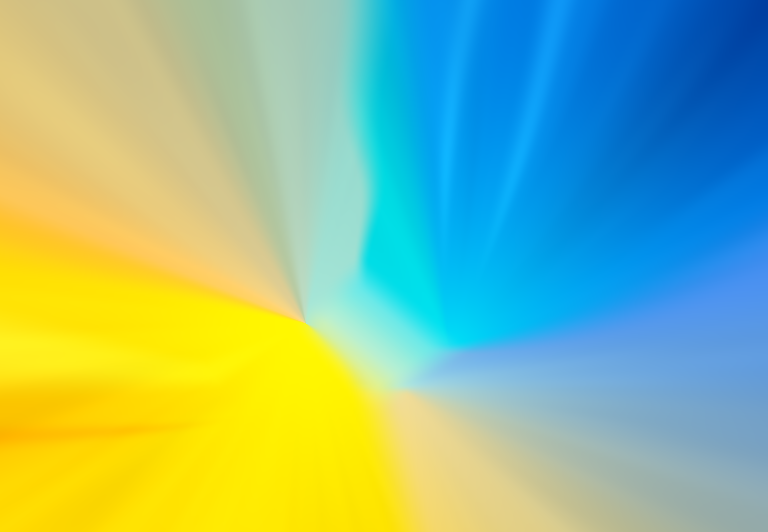
Reproduce this background procedurally as a Shadertoy shader.

```glsl
#define WARM_HUB vec2(0.575, 0.392)
#define COOL_HUB vec2(0.845, 0.343)
#define TOP_CORNER vec2(0.675, 0.490)
#define LOW_CORNER vec2(0.708, 0.240)
#define DUSK_HUB vec2(0.745, 0.274)
#define STREAK_DENSITY 7.0
#define STREAK_GAIN 0.06
#define CYAN_REACH 0.25

const float TAU = 6.2831853;

float hash(vec2 p) {
    return fract(sin(dot(p, vec2(127.1, 311.7))) * 43758.5453);
}

float noise(vec2 p) {
    vec2 i = floor(p), f = fract(p);
    f = f * f * (3.0 - 2.0 * f);
    return mix(mix(hash(i), hash(i + vec2(1, 0)), f.x),
               mix(hash(i + vec2(0, 1)), hash(i + vec2(1, 1)), f.x), f.y);
}

// Long soft rays: fine across the angle, slow along the radius
float streaks(float angle, float radius) {
    float n = noise(vec2(angle * STREAK_DENSITY, radius * 2.0))
            + 0.5 * noise(vec2(angle * STREAK_DENSITY * 2.7 + 9.0, radius * 3.0));
    return (n - 0.75) * STREAK_GAIN * smoothstep(0.05, 0.5, radius);
}

float ridge(float x, float width) {
    return exp(-x * x / (width * width));
}

// Soft mask of the area left of the line from a to b
float leftOf(vec2 p, vec2 a, vec2 b, float soft) {
    vec2 d = normalize(b - a), q = p - a;
    return smoothstep(-soft, soft, d.x * q.y - d.y * q.x);
}

// Moves a colour ramp on to its next stop
void ramp(inout vec3 c, float x, float from, float to, vec3 next) {
    c = mix(c, next, smoothstep(from, to, x));
}

vec3 warmFan(vec2 p) {
    const vec3 mint = vec3(0.55, 0.82, 0.78);
    vec2 d = p - WARM_HUB;
    float r = length(d), a = atan(-d.x, d.y);
    if (a < -1.6) a += TAU;
    vec3 c = mint;
    ramp(c, a, -0.25, 0.08, vec3(0.64, 0.78, 0.70));
    ramp(c, a, 0.08, 0.32, vec3(0.63, 0.72, 0.58));
    ramp(c, a, 0.28, 0.57, vec3(0.78, 0.73, 0.52));
    ramp(c, a, 0.57, 0.94, vec3(0.87, 0.76, 0.46));
    ramp(c, a, 0.90, 1.20, vec3(0.97, 0.76, 0.33));
    ramp(c, a, 1.16, 1.27, vec3(1.00, 0.76, 0.15));
    ramp(c, a, 1.24, 1.42, vec3(1.00, 0.86, 0.01));
    // Lower bands flatten out as they near the hub
    float bent = a - 0.12 * (1.0 / max(r, 0.2) - 1.6);
    ramp(c, bent, 1.48, 1.62, vec3(1.00, 0.92, 0.12));
    ramp(c, bent, 1.66, 1.84, vec3(1.00, 0.78, 0.00));
    ramp(c, bent, 1.92, 2.15, vec3(1.00, 0.85, 0.00));
    ramp(c, bent, 2.20, 2.70, vec3(1.00, 0.88, 0.00));
    float sunny = smoothstep(1.15, 1.45, a) * (1.0 - smoothstep(3.8, 4.5, a));
    c = mix(c, vec3(1.0, 0.97, 0.0), sunny * exp(-r * r * 9.0));
    ramp(c, a, 3.80, 4.50, mint);
    c += (1.0 - sunny) * vec3(0.11, 0.09, 0.07) * exp(-r * 2.8);
    // Narrow curved amber streak
    float amber = ridge(a - 1.60 - 0.2 / max(r, 0.05), 0.035);
    c.g -= 0.07 * amber * smoothstep(0.2, 0.4, r);
    return c + streaks(a, r) * vec3(0.6, 0.8, 0.4);
}

vec3 duskFan(vec2 p) {
    vec2 d = p - DUSK_HUB;
    float r = length(d), a = atan(-d.y, max(d.x, 0.02));
    vec3 c = vec3(0.25, 0.53, 0.93);
    ramp(c, a, -0.30, -0.08, vec3(0.32, 0.56, 0.87));
    ramp(c, a, -0.08, 0.12, vec3(0.41, 0.59, 0.78));
    ramp(c, a, 0.10, 0.38, vec3(0.53, 0.63, 0.66));
    ramp(c, a, 0.36, 0.58, vec3(0.66, 0.69, 0.58));
    ramp(c, a, 0.52, 0.85, vec3(0.84, 0.77, 0.48));
    ramp(c, a, 0.80, 1.40, vec3(0.98, 0.83, 0.25));
    vec3 glow = mix(vec3(0.68, 0.90, 0.90), vec3(0.95, 0.87, 0.60), smoothstep(-0.2, 0.7, a));
    c = mix(c, glow, exp(-r * 2.6) * mix(exp(-r * 2.5), 1.0, smoothstep(-0.45, 0.05, a)));
    return c + streaks(a + 5.0, r) * 0.6;
}

vec3 coolFan(vec2 p) {
    vec2 d = p - COOL_HUB;
    float r = length(d), a = atan(d.x, d.y), bent = a + 0.12 * r;
    vec3 c = vec3(0.00, 0.85, 0.86);
    ramp(c, a, -0.40, -0.20, vec3(0.00, 0.74, 0.85));
    ramp(c, a, -0.24, -0.04, vec3(0.02, 0.54, 0.92));
    ramp(c, a, 0.05, 0.20, vec3(0.00, 0.45, 0.88));
    ramp(c, a, 0.30, 0.50, vec3(0.00, 0.35, 0.78));
    ramp(c, a, 0.48, 0.76, vec3(0.00, 0.24, 0.63));
    ramp(c, a, 0.76, 0.98, vec3(0.00, 0.31, 0.73));
    ramp(c, a, 0.93, 1.15, vec3(0.00, 0.43, 0.87));
    ramp(c, a, 1.10, 1.28, vec3(0.14, 0.53, 0.94));
    c = mix(c, vec3(0.00, 0.55, 0.96), exp(-r * r * 5.0) * smoothstep(-0.3, 0.0, a));
    c = mix(c, vec3(0.00, 0.89, 0.96), exp(-r / CYAN_REACH));
    // Bent light rays
    float reach = smoothstep(0.1, 0.4, r);
    c += vec3(0.05, 0.09, 0.06) * reach * ridge(bent - 0.39, 0.045);
    c += vec3(0.05, 0.08, 0.05) * reach * ridge(a - 0.24 * r + 0.10, 0.04);
    return c + streaks(bent + 11.0, r) * vec3(0.3, 0.9, 0.8);
}

void mainImage(out vec4 fragColor, in vec2 fragCoord) {
    vec2 p = fragCoord / iResolution.y;
    float run = max(p.x - COOL_HUB.x, 0.0);
    vec3 color = warmFan(p);

    // Dusky lower right
    float duskMask = leftOf(p, LOW_CORNER, vec2(0.774, 0.0), 0.05)
                   * (1.0 - smoothstep(0.35, 0.42, p.y - 0.5 * run));
    color = mix(color, duskFan(p), duskMask);

    // Pale facet between the hubs
    float depth = dot(p - TOP_CORNER, vec2(0.65, 0.77));
    vec3 facet = mix(vec3(1.0, 0.95, 0.35), vec3(0.74, 0.94, 0.82), smoothstep(-0.19, -0.09, depth));
    facet = mix(facet, vec3(0.38, 0.91, 0.92), smoothstep(-0.12, 0.0, depth));
    float facetMask = leftOf(p, WARM_HUB, LOW_CORNER, 0.03)
                    * leftOf(p, TOP_CORNER, WARM_HUB, 0.03)
                    * leftOf(p, LOW_CORNER, COOL_HUB, 0.03);
    color = mix(color, facet, facetMask);

    // Blue sweep with a wavy left edge and a rising lower edge
    float edgeX = 0.675 + 0.025 * ridge(p.y - 0.64, 0.10) + 0.015 * smoothstep(0.8, 1.0, p.y);
    float edgeSoft = mix(0.016, 0.06, smoothstep(0.49, 1.0, p.y));
    float edgeY = COOL_HUB.y + 0.1 * run + 0.4 * run * run;
    float riseSoft = 0.012 + 0.11 * run;
    float coolMask = smoothstep(-edgeSoft, edgeSoft, p.x - edgeX)
                   * leftOf(p, TOP_CORNER, COOL_HUB, 0.03)
                   * smoothstep(-riseSoft, riseSoft, p.y - edgeY);
    color = mix(color, coolFan(p), coolMask);

    fragColor = vec4(clamp(color, 0.0, 1.0), 1.0);
}
```
